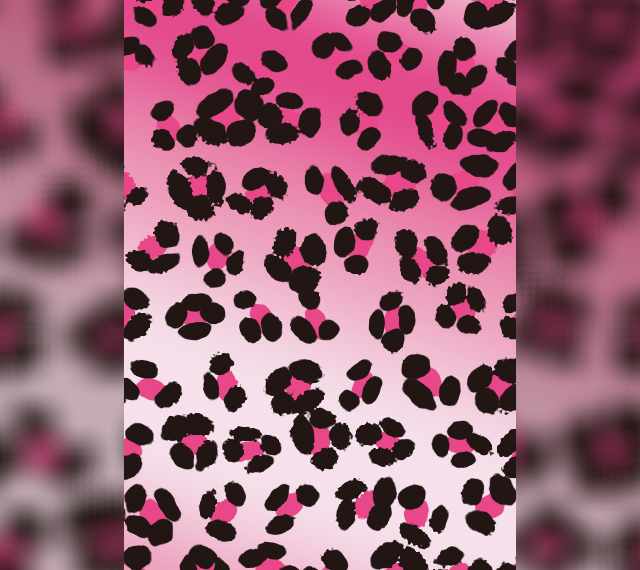
Reproduce this pattern procedurally as a Shadertoy shader.

```glsl
// Leopard rosettes on a diagonal pink gradient in a sharp central panel,
// flanked by an enlarged, blurred and dimmed view of the same pattern.
// Each rosette is a ring of ragged ellipses around a hot pink core.

float hash(vec2 p) {
    p = fract(p * vec2(0.1031, 0.1137));
    p += dot(p, p.yx + 33.33);
    return fract((p.x + p.y) * p.x * 37.0);
}

float noise(vec2 p) {
    vec2 i = floor(p), f = fract(p);
    f = f * f * (3.0 - 2.0 * f);
    return mix(mix(hash(i), hash(i + vec2(1, 0)), f.x),
               mix(hash(i + vec2(0, 1)), hash(i + vec2(1, 1)), f.x), f.y);
}

mat2 rotation(float a) {
    float c = cos(a), s = sin(a);
    return mat2(c, -s, s, c);
}

float ellipse(vec2 p, vec2 radii) {
    return (length(p / radii) - 1.0) * min(radii.x, radii.y);
}

// One rosette around the origin: x = distance to ink, y = distance to core
vec2 rosette(vec2 p, vec2 seed) {
    float size = mix(0.86, 1.08, hash(seed + 3.7));
    p = rotation(6.283 * hash(seed + 9.1)) * p / size;
    p *= vec2(mix(0.9, 1.0, hash(seed + 5.3)), mix(1.0, 1.25, hash(seed + 6.9)));

    // Three blobs leave the ring open, four close it
    bool open = hash(seed + 12.4) < 0.55;
    int count = open ? 3 : 4;
    float turn = open ? 1.8 : 1.57;
    float ink = 1.0;
    for (int i = 0; i < count; i++) {
        vec2 s = seed + 17.3 * float(i + 1);
        float angle = turn * float(i) + 0.5 * (hash(s) - 0.5);
        vec2 q = p - (0.031 + 0.006 * hash(s + 2.2)) * vec2(cos(angle), sin(angle));
        q = rotation(angle + 1.57 + 1.1 * (hash(s + 4.8) - 0.5)) * q;
        vec2 radii = vec2(0.023 + 0.009 * hash(s + 7.6), 0.016 + 0.006 * hash(s + 8.5));
        ink = min(ink, ellipse(q, radii));
    }
    vec2 offset = 0.014 * (vec2(hash(seed + 21.0), hash(seed + 25.0)) - 0.5);
    return size * vec2(ink, ellipse(p - offset, vec2(0.029, 0.023)));
}

// Nearest ink and core distances over the staggered, jittered grid
vec2 leopard(vec2 p) {
    const vec2 cell = vec2(0.118, 0.112);
    vec2 nearest = vec2(1.0);
    for (int j = -1; j <= 1; j++) {
        float row = floor(p.y / cell.y) + float(j);
        float shift = 0.5 * mod(row, 2.0) + 0.2 * hash(vec2(row + 40.0, 7.0));
        for (int i = -1; i <= 1; i++) {
            vec2 id = vec2(floor(p.x / cell.x - shift) + float(i), row);
            vec2 seed = id + 50.0;
            vec2 jitter = 0.26 * (vec2(hash(seed), hash(seed + 31.7)) - 0.5);
            vec2 center = (id + 0.5 + vec2(shift, 0.0) + jitter) * cell;
            nearest = min(nearest, rosette(p - center, seed));
        }
    }
    // Soft wobble everywhere, bristles only on some stretches of the rim
    vec2 n = p + 3.0;
    float bristle = smoothstep(0.4, 0.75, noise(n * 16.0));
    nearest += 0.005 * (noise(n * 65.0) - 0.5);
    nearest += (0.0012 + 0.005 * bristle) * (noise(n * 230.0) - 0.5);
    return nearest;
}

// Slanted bands: light pink, hot pink, near white, then pink again
vec3 gradient(vec2 p) {
    float t = 0.5 - p.y - 0.35 * p.x;
    vec3 blush = vec3(0.92, 0.57, 0.70);
    vec3 c = mix(vec3(0.89, 0.29, 0.55), blush, smoothstep(0.12, 0.42, t));
    c = mix(vec3(0.94, 0.70, 0.80), c, smoothstep(-0.14, 0.10, t));
    c = mix(c, vec3(0.96, 0.88, 0.92), smoothstep(0.34, 0.74, t));
    return mix(c, blush, smoothstep(0.86, 1.2, t));
}

vec3 scene(vec2 p, float softness) {
    vec2 d = leopard(p);
    vec2 cover = 1.0 - smoothstep(-softness, softness, d);
    vec3 c = mix(gradient(p), vec3(0.91, 0.28, 0.54), cover.y);
    return mix(c, vec3(0.13, 0.085, 0.075), cover.x);
}

// Enlarged backdrop, averaged over a small block of soft samples
vec3 backdrop(vec2 p) {
    vec3 sum = vec3(0.0);
    for (int j = -2; j <= 2; j++)
        for (int i = -2; i <= 2; i++)
            sum += scene(p / 1.63 + 0.008 * vec2(i, j), 0.010);
    return sum / 25.0 * vec3(0.80, 0.77, 0.77);
}

void mainImage(out vec4 fragColor, in vec2 fragCoord) {
    vec2 p = (fragCoord - 0.5 * iResolution.xy) / iResolution.y;
    float pixel = 1.0 / iResolution.y;
    float edge = abs(p.x) - 0.344;
    float panel = 1.0 - smoothstep(-0.5 * pixel, 0.5 * pixel, edge);
    vec3 color = panel > 0.0 ? scene(p, 0.8 * pixel) : vec3(0.0);
    if (panel < 1.0) color = mix(backdrop(p), color, panel);
    fragColor = vec4(color, 1.0);
}
```
